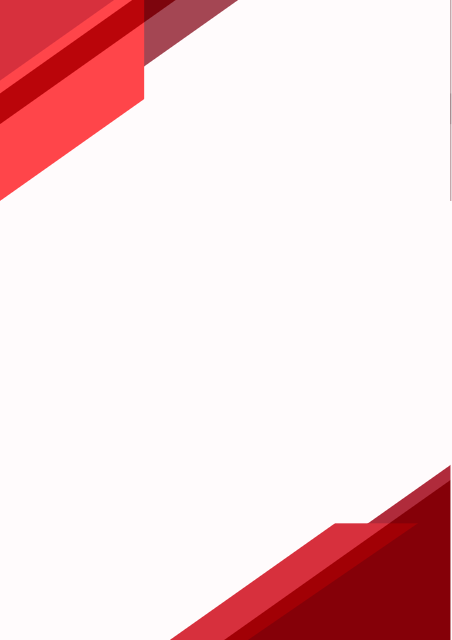
Write a WebGL 1 fragment shader that draws this background.

```glsl
precision highp float;
// Pale page with overlapping diagonal red bands in the upper left and lower right corners.

uniform vec2 u_resolution;

// Lengths are in canvas heights; diagonals are measured down from the top left.
const float ASPECT = 0.707;
const float SLOPE = 0.706;
const float FOLD_SLOPE = 0.686;

// Upper left corner
const float PANEL_RIGHT = 0.2255;
const float PANEL_END = 0.314;
const float SHADE_END = 0.263;
const float STRIPE_START = 0.146;
const float STRIPE_END = 0.194;
const float TIP_END = 0.126;

// Lower right corner
const float VEIL_START = 1.224;
const float WEDGE_START = 1.2475;
const float FLAP_START = 1.1875;
const float FLAP_TOP = 0.8177;
const float FLAP_END = 1.266;
const float RIGHT_EDGE = 0.7046;
const float SLIVER_END = 0.7058;

const vec3 PAPER = vec3(1.0, 0.985, 0.99);
const vec3 BRIGHT_RED = vec3(1.0, 0.27, 0.29);
const vec3 SOFT_RED = vec3(0.845, 0.19, 0.24);
const vec3 STRIPE_RED = vec3(0.73, 0.02, 0.04);
const vec3 STRIPE_SHADE = vec3(0.49, 0.02, 0.05);
const vec3 DUSTY_ROSE = vec3(0.645, 0.275, 0.325);
const vec3 VEIL_RED = vec3(0.69, 0.17, 0.23);
const vec3 WEDGE_RED = vec3(0.52, 0.0, 0.03);
const vec3 FLAP_SHADE = vec3(0.63, 0.0, 0.02);
const vec3 SLIVER = vec3(0.56, 0.38, 0.41);
const vec3 SLIVER_DARK = vec3(0.36, 0.18, 0.21);

// Antialiased coverage of value > edge
float above(float edge, float value, float blur) {
  return clamp((value - edge) / blur + 0.5, 0.0, 1.0);
}

float between(float start, float end, float value, float blur) {
  return above(start, value, blur) - above(end, value, blur);
}

void main() {
  vec2 uv = gl_FragCoord.xy / u_resolution;
  float x = uv.x * ASPECT;
  float down = 1.0 - uv.y;
  float diag = down + SLOPE * x;
  float px = 1.0 / u_resolution.y;
  float diagPx = px * length(vec2(1.0, SLOPE));

  // Upper left: shaded bands to the right of the bright panel
  vec3 shade = mix(DUSTY_ROSE, STRIPE_SHADE, 1.0 - above(STRIPE_END, diag, diagPx));
  shade = mix(shade, PAPER, above(SHADE_END, diag, diagPx));

  // Upper left: bright panel with stripe and soft tip
  vec3 panel = mix(BRIGHT_RED, STRIPE_RED, between(STRIPE_START, STRIPE_END, diag, diagPx));
  panel = mix(SOFT_RED, panel, above(TIP_END, diag, diagPx));
  panel = mix(panel, PAPER, above(PANEL_END, diag, diagPx));
  vec3 color = mix(panel, shade, above(PANEL_RIGHT, x, px));

  // Lower right: veil and dark wedge, with the flap over them
  float inside = 1.0 - above(RIGHT_EDGE, x, px);
  float wedge = above(WEDGE_START, diag, diagPx);
  float flap = above(FLAP_TOP, down, px) * above(FLAP_START, diag, diagPx);
  float flapEnd = above(FLAP_END, down + FOLD_SLOPE * x, diagPx);
  vec3 base = mix(color, VEIL_RED, above(VEIL_START, diag, diagPx));
  base = mix(base, WEDGE_RED, wedge);
  vec3 flapColor = mix(SOFT_RED, mix(FLAP_SHADE, WEDGE_RED, flapEnd), wedge);
  color = mix(color, mix(base, flapColor, flap), inside);

  // Thin sliver along the upper right edge
  float sliver = between(RIGHT_EDGE, SLIVER_END, x, px) * (1.0 - above(PANEL_END, down, px));
  vec3 sliverColor = mix(SLIVER, SLIVER_DARK, between(STRIPE_START, STRIPE_END, down, px));
  color = mix(color, sliverColor, sliver);

  gl_FragColor = vec4(color, 1.0);
}
```
